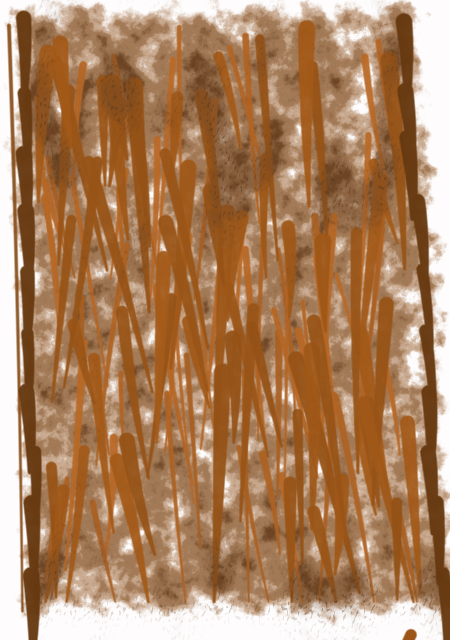
This texture is drawn by a WebGL 1 fragment shader. Its source:

```glsl
precision highp float;
// Tapered rust brush strokes over a mottled tan wash, framed by dark brown side strokes.
uniform vec2 u_resolution;

const float ASPECT = 0.703;
const vec3 PAPER = vec3(0.995, 0.99, 0.99);
const vec3 PALE = vec3(0.79, 0.67, 0.57);
const vec3 TAN = vec3(0.64, 0.48, 0.34);
const vec3 UMBER = vec3(0.43, 0.27, 0.14);
const vec3 RUST = vec3(0.61, 0.335, 0.09);
const vec3 AMBER = vec3(0.69, 0.39, 0.14);
const vec3 BARK = vec3(0.40, 0.22, 0.06);

float hash(float n) {
  return fract(sin(n * 12.9898) * 43758.547);
}

vec2 gradientAt(vec2 cell) {
  float angle = 6.2832 * hash(dot(cell, vec2(1.37, 7.913)));
  return vec2(cos(angle), sin(angle));
}

float gradientNoise(vec2 p) {
  vec2 i = floor(p), f = fract(p);
  vec2 w = f * f * f * (f * (f * 6.0 - 15.0) + 10.0);
  vec2 e = vec2(1.0, 0.0);
  float low = mix(dot(gradientAt(i), f), dot(gradientAt(i + e), f - e), w.x);
  float high = mix(dot(gradientAt(i + e.yx), f - e.yx), dot(gradientAt(i + 1.0), f - 1.0), w.x);
  return mix(low, high, w.y);
}

float fbm(vec2 p) {
  float sum = 0.0, amp = 1.0;
  for (int k = 0; k < 5; k++) {
    sum += amp * gradientNoise(p);
    p = mat2(1.6, 1.2, -1.2, 1.6) * p + 3.7;
    amp *= 0.55;
  }
  return sum;
}

// Slightly slanted sides of the painted panel
float leftSide(float y) { return mix(0.055, 0.033, y); }
float rightSide(float y) { return mix(0.693, 0.626, y); }

float bell(float x, float centre, float width) {
  float d = (x - centre) / width;
  return exp(-d * d);
}

// Coverage of a bent stroke with a round head and a thin tail
float stroke(vec2 p, vec2 head, vec2 span, float bend, float radius, float tail) {
  vec2 d = p - head;
  float t = clamp(dot(d, span) / dot(span, span), 0.0, 1.0);
  d -= span * t + vec2(bend * t * (1.0 - t), 0.0);
  float r = mix(radius, tail, pow(t, 1.3));
  return 1.0 - smoothstep(r - 0.0018, r + 0.0018, length(d));
}

vec3 washColour(float density) {
  vec3 c = mix(PAPER, PALE, smoothstep(0.04, 0.28, density));
  c = mix(c, TAN, smoothstep(0.28, 0.50, density));
  return mix(c, UMBER, smoothstep(0.56, 0.95, density));
}

// Cloudy pigment fading out along ragged borders
float washDensity(vec2 p, float patches) {
  float inset = min(min(p.x - leftSide(p.y) + 0.012, rightSide(p.y) + 0.022 - p.x),
                    min(p.y - 0.045, 0.985 - p.y));
  float border = smoothstep(-0.018, 0.035, inset + 0.028 * fbm(p * 28.0 + 9.0));
  float cloud = 0.43 + 0.55 * fbm(p * 27.0) + 0.25 * gradientNoise(p * vec2(13.0, 4.0));
  return border * (cloud + 0.3 * patches);
}

// Scattered downward strokes, radius growing from thin to thick
vec3 paintStrokes(vec3 base, vec2 p, float seed, float thin, float thick, vec3 colour) {
  for (int i = 0; i < 62; i++) {
    float n = float(i) + seed;
    float y = mix(0.2, 0.96, pow(hash(n + 0.31), 0.85));
    float reach = min(mix(0.11, 0.38, hash(n + 0.47)), y - 0.06);
    float across = fract(float(i) * 0.618 + 0.12 * hash(n + 0.59));
    float x = mix(leftSide(y) + 0.02, rightSide(y) - 0.022, across);
    float lean = reach * mix(-0.16, 0.30, hash(n + 0.73));
    lean = clamp(x + lean, 0.06, rightSide(y - reach) - 0.015) - x;
    float radius = mix(thin, thick, hash(n + 0.83));
    float bend = 0.03 * (hash(n + 0.91) - 0.5);
    float cover = stroke(p, vec2(x, y), vec2(lean, -reach), bend, radius, 0.1 * radius + 0.001);
    vec3 shade = colour * mix(0.95, 1.06, hash(n + 0.17));
    base = mix(base, shade, 0.94 * cover);
  }
  return base;
}

// Chain of overlapping strokes down one side
float sideChain(vec2 p, float topX, float bottomX, float seed) {
  float cover = 0.0;
  for (int i = 0; i < 10; i++) {
    float n = float(i) + seed;
    float y = 0.96 - 0.094 * float(i) + 0.03 * (hash(n) - 0.5);
    float x = mix(bottomX, topX, y) + 0.012 * (hash(n + 0.37) - 0.5);
    vec2 span = vec2(0.1 * (bottomX - topX) + 0.014 * (hash(n + 0.61) - 0.5), -0.125);
    float radius = mix(0.009, 0.0135, hash(n + 0.77));
    cover = max(cover, stroke(p, vec2(x, y), span, 0.008, radius, 0.005));
  }
  return cover;
}

void main() {
  vec2 p = gl_FragCoord.xy / u_resolution * vec2(ASPECT, 1.0);
  float column = smoothstep(-0.1, 0.4, gradientNoise(p * vec2(15.0, 6.0) + 4.3));
  float patches = column * (0.2 + bell(p.y, 0.77, 0.14) + bell(p.y, 0.1, 0.04));
  vec3 colour = washColour(washDensity(p, patches));

  // Thin amber strokes below broad rust ones
  colour = paintStrokes(colour, p, 11.0, 0.003, 0.0065, AMBER);
  colour = paintStrokes(colour, p, 207.0, 0.0075, 0.0135, RUST);
  colour = mix(colour, RUST, stroke(p, vec2(0.642, 0.008), vec2(-0.02, -0.04), 0.0, 0.009, 0.006));

  // Dark smudges and fine hairs glazed over the strokes
  float inside = step(leftSide(p.y), p.x) * step(p.x, rightSide(p.y));
  float smudge = smoothstep(0.1, 0.9, patches + 0.5 * fbm(p * 30.0 + 2.0));
  float hairs = smoothstep(0.12, 0.42, gradientNoise(mat2(230.0, 60.0, -90.0, 120.0) * p));
  float hairZone = patches + 0.5 * bell(p.y, 0.05, 0.018);
  colour = mix(colour, UMBER, 0.42 * smudge * inside * min(patches * 1.5, 1.0));
  colour = mix(colour, UMBER * 0.7, 0.4 * hairs * inside * min(hairZone, 1.0));

  // Dark frame and the thin line beside it
  float frame = max(sideChain(p, 0.031, 0.057, 401.0), sideChain(p, 0.626, 0.694, 503.0));
  float line = stroke(p, vec2(0.014, 0.96), vec2(0.021, -0.915), 0.012, 0.003, 0.0018);
  colour = mix(colour, RUST * 0.85, 0.9 * line);
  colour = mix(colour, BARK, 0.96 * frame);
  gl_FragColor = vec4(colour, 1.0);
}
```
